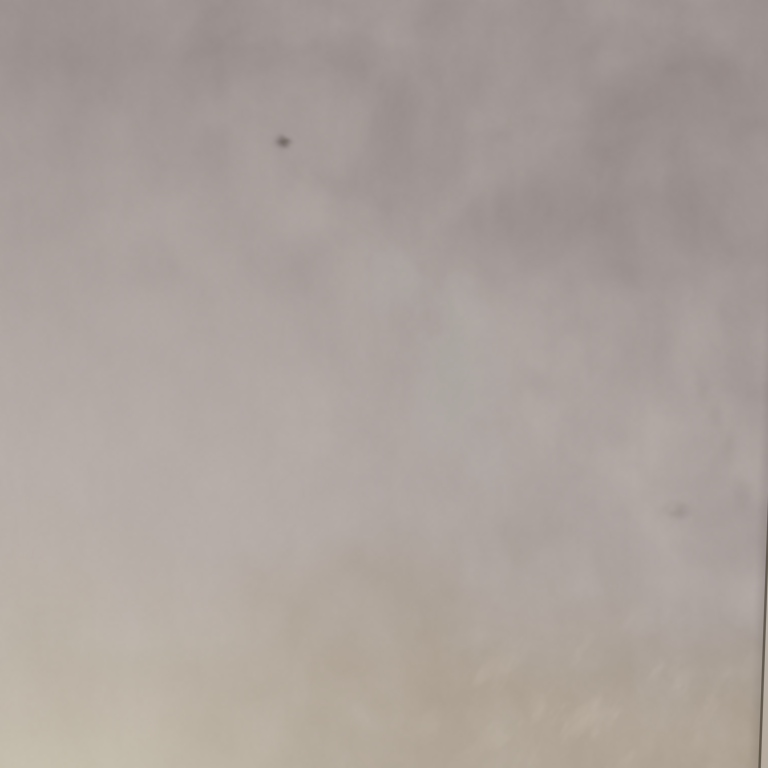
Write a three.js fragment shader that draws this texture.

```glsl
// Worn grey plaster panel with soft clouding, a warm lower glow, small marks and an edge seam.
varying vec2 vUv;

const vec3 COOL_DARK = vec3(0.585, 0.545, 0.535);
const vec3 COOL_LIGHT = vec3(0.720, 0.684, 0.668);
const vec3 TAN_DARK = vec3(0.640, 0.590, 0.525);
const vec3 TAN_LIGHT = vec3(0.745, 0.710, 0.665);
const vec3 CREAM = vec3(0.800, 0.775, 0.690);
const vec3 PALE_GREEN = vec3(0.665, 0.655, 0.632);
const vec3 MARK = vec3(0.340, 0.305, 0.290);
const vec3 SEAM = vec3(0.300, 0.270, 0.220);
const vec2 SPECK_POS = vec2(0.368, 0.815);
const vec2 SMUDGE_POS = vec2(0.882, 0.335);
const float CLOUD_SCALE = 6.0;
const float CLOUD_STRENGTH = 0.50;
const float MOTTLE_STRENGTH = 0.50;
const float STREAK_STRENGTH = 0.009;
const float GRAIN_STRENGTH = 0.006;
const float SEAM_WIDTH = 0.0012;

float hash(vec2 p) {
  return fract(sin(dot(p, vec2(127.1, 311.7))) * 43758.5453);
}

float noise(vec2 p) {
  vec2 i = floor(p);
  vec2 f = fract(p);
  f = f * f * (3.0 - 2.0 * f);
  return mix(mix(hash(i), hash(i + vec2(1.0, 0.0)), f.x),
             mix(hash(i + vec2(0.0, 1.0)), hash(i + vec2(1.0)), f.x), f.y);
}

// Fractal noise, turned at each octave to hide the grid
float fbm(vec2 p) {
  float sum = 0.0;
  float weight = 0.5;
  for (int i = 0; i < 4; i++) {
    sum += weight * noise(p);
    p = mat2(1.6, 1.2, -1.2, 1.6) * p + 7.3;
    weight *= 0.5;
  }
  return sum / 0.9375;
}

// Soft elliptical spot, 1 at its centre
float spot(vec2 p, vec2 center, vec2 radius) {
  vec2 d = (p - center) / radius;
  return exp(-dot(d, d));
}

void main() {
  vec2 p = vUv;
  vec2 warp = 0.04 * vec2(noise(p * 9.0), noise(p * 9.0 + 31.0));
  float cloud = fbm((p + warp) * CLOUD_SCALE + 3.7) - 0.5;
  float mottle = fbm((p + warp) * vec2(17.0, 15.0) + 21.0) - 0.5;

  // Cool ground, lighter towards the left and middle, cloudier above and right
  float light = 0.24 + 0.66 * smoothstep(1.02, 0.32, p.y) * mix(1.08, 0.50, p.x);
  light += 0.08 * (1.0 - p.x) - 0.16 * spot(p, vec2(1.0, 0.78), vec2(0.3, 0.25));
  light -= 0.16 * spot(p, vec2(0.05, 1.0), vec2(0.3, 0.1));
  float roughness = mix(0.25, 1.0, smoothstep(0.3, 0.85, 0.55 * p.x + 0.6 * p.y));
  light += roughness * (CLOUD_STRENGTH * cloud + MOTTLE_STRENGTH * mottle);
  vec3 color = mix(COOL_DARK, COOL_LIGHT, clamp(light, -0.1, 1.1));

  // Faint green-grey patches along a slanted band
  float band = spot(p, vec2(0.57 + 0.25 * (0.55 - p.y), 0.55), vec2(0.065, 0.17));
  color = mix(color, PALE_GREEN, 0.6 * band * smoothstep(-0.2, 0.35, cloud + 1.5 * mottle));

  // Warm lower area and the cream glow in its corner
  float edge = p.y + 0.16 * p.x * p.x + 0.07 * (1.0 - p.x) + 0.16 * cloud + 0.06 * mottle;
  float warmth = smoothstep(0.45, 0.14, edge);
  float tanLight = 1.0 - 0.72 * smoothstep(0.0, 0.75, p.x) + 0.45 * cloud;
  tanLight += mix(0.15, 0.6, p.x) * mottle + 0.12 * smoothstep(0.2, 0.0, p.y);
  color = mix(color, mix(TAN_DARK, TAN_LIGHT, clamp(tanLight, 0.0, 1.05)), warmth);
  color = mix(color, CREAM, 0.6 * spot(p, vec2(0.06, -0.05), vec2(0.26, 0.12)));

  // Pale upright scuffs at the lower right
  float scuff = smoothstep(0.50, 0.74, fbm(vec2(p.x * 26.0 - p.y * 12.0, p.y * 15.0) + 40.0));
  color += 0.038 * scuff * spot(p, vec2(0.78, 0.09), vec2(0.20, 0.09));

  // Fine upright streaks and soft grain
  color += STREAK_STRENGTH * (fbm(p * vec2(85.0, 30.0)) - 0.5);
  color += GRAIN_STRENGTH * (noise(p * 190.0) - 0.5);

  // Dark speck, broken smudge and faint stains near the right side
  vec2 q = p + 0.004 * vec2(noise(p * 120.0) - 0.5, noise(p * 120.0 + 9.0) - 0.5);
  float speck = 0.62 * spot(q, SPECK_POS, vec2(0.0085, 0.006));
  float smudge = spot(q, SMUDGE_POS, vec2(0.017, 0.009)) * (0.08 + 0.22 * noise(p * 80.0));
  float stain = 0.0;
  for (int i = 0; i < 4; i++) {
    float n = float(i);
    vec2 at = vec2(0.915 + 0.017 * n, 0.48 - 0.045 * n + 0.03 * hash(vec2(n, 4.0)));
    stain += 0.07 * spot(q, at, vec2(0.010, 0.020));
  }
  color = mix(color, MARK, clamp(speck + smudge + stain, 0.0, 1.0));

  // Slightly slanted seam at the right edge, with a pale strip beyond
  float side = p.x - (0.989 + 0.036 * p.y);
  float line = 1.0 - smoothstep(SEAM_WIDTH * 0.5, SEAM_WIDTH * 2.2, abs(side));
  color = mix(color, TAN_LIGHT, 0.6 * smoothstep(0.0, 0.003, side));
  color *= 1.0 - 0.08 * smoothstep(-0.018, 0.0, side) * (1.0 - smoothstep(0.0, 0.002, side));
  color = mix(color, SEAM, 0.75 * line);

  gl_FragColor = vec4(color, 1.0);
}
```
